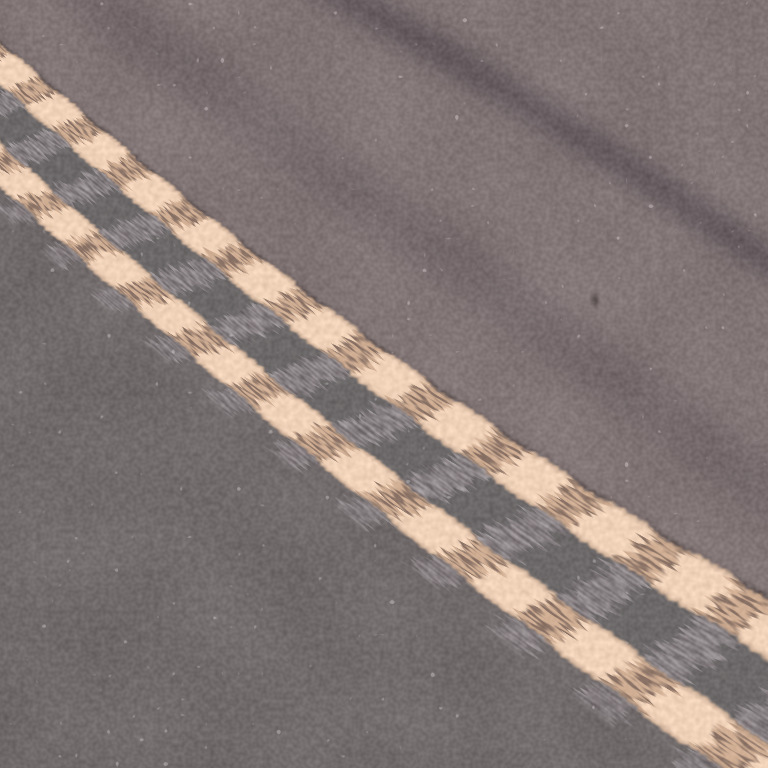
A WebGL 1 fragment shader for this texture:

```glsl
precision highp float;

uniform vec2 u_resolution;

const vec3 ASPHALT_FAR = vec3(0.510, 0.462, 0.464);
const vec3 ASPHALT_NEAR = vec3(0.446, 0.420, 0.420);
const vec3 ASPHALT_GAP = vec3(0.425, 0.410, 0.412);
const vec3 SCRAPED = vec3(0.550, 0.520, 0.530);
const vec3 SHADE = vec3(0.375, 0.335, 0.355);
const vec3 PAINT = vec3(0.940, 0.825, 0.725);
const vec3 PAINT_WORN = vec3(0.810, 0.675, 0.570);
const vec3 PAINT_BROWN = vec3(0.500, 0.410, 0.365);
const vec3 RIM_DARK = vec3(0.290, 0.250, 0.250);
const float STRIPE_HALF = 0.228;   // in units of the stripe spacing
const float SCUFF_HALF = 0.205;    // in units of the repeat length
const float GRAIN = 0.055;

vec2 gradientAt(vec2 cell) {
  float h = fract(sin(dot(cell, vec2(127.1, 311.7))) * 43758.55);
  return vec2(cos(6.2832 * h), sin(6.2832 * h));
}

float gradientNoise(vec2 p) {
  vec2 i = floor(p);
  vec2 f = p - i;
  vec2 w = f * f * f * (f * (f * 6.0 - 15.0) + 10.0);
  float a = dot(gradientAt(i), f);
  float b = dot(gradientAt(i + vec2(1.0, 0.0)), f - vec2(1.0, 0.0));
  float c = dot(gradientAt(i + vec2(0.0, 1.0)), f - vec2(0.0, 1.0));
  float d = dot(gradientAt(i + 1.0), f - 1.0);
  return mix(mix(a, b, w.x), mix(c, d, w.x), w.y);
}

// Repeat count along x when the repeat length grows linearly
float repeatCount(float x, float start, float size, float growth) {
  return log(max(size + growth * x, 0.001) / (size + growth * start)) / growth;
}

float band(float x, float lo, float hi, float soft) {
  return smoothstep(lo - soft, lo + soft, x) * (1.0 - smoothstep(hi - soft, hi + soft, x));
}

float softLine(float dist, float width) {
  return exp(-dist * dist / (width * width));
}

void main() {
  vec2 p = gl_FragCoord.xy / u_resolution;
  float pixel = 1.0 / min(u_resolution.x, u_resolution.y);

  // Road coordinates: across is 0 on the lower stripe and 1 on the upper
  float lowerY = 0.7855 - 0.9076 * p.x + 0.117 * p.x * p.x;
  float upperY = 0.9175 - 0.8845 * p.x + 0.150 * p.x * p.x;
  float spacing = upperY - lowerY;
  float across = (p.y - lowerY) / spacing;
  float lowerCount = repeatCount(p.x, 0.026, 0.057, 0.073);
  float upperCount = repeatCount(p.x, 0.013, 0.055, 0.064) - 2.0;
  float along = mix(lowerCount, upperCount, clamp(across, -0.8, 1.5));
  float soft = 0.7 * pixel / spacing + 0.016;

  // Asphalt and the two cast shadows
  vec3 color = mix(ASPHALT_NEAR, ASPHALT_FAR, smoothstep(-0.3, 1.3, across));
  float t = p.x - 0.456;
  float sharpShadow = softLine(p.y - (1.0 - 0.56 * t - 0.12 * t * t), 0.030);
  float wideShadow = softLine(p.y - (1.0 - 0.72 * (p.x - 0.117)), 0.052);
  color = mix(color, SHADE, 0.78 * sharpShadow);
  color = mix(color, SHADE, 0.38 * wideShadow * smoothstep(0.0, 0.3, p.x + 0.1));
  color *= 1.0 - 0.07 * smoothstep(0.5, 1.1, length(p - vec2(0.55, 0.6)));
  color += 0.035 * gradientNoise(p * 9.0);
  color = mix(color, ASPHALT_GAP, band(across, 0.0, 1.0, 0.06));

  // Ragged scuffs crossing both stripes
  float teeth = gradientNoise(vec2(across * 24.0, along * 1.6));
  float fineTeeth = gradientNoise(vec2(across * 47.0 + 9.0, along * 3.0));
  float fromScuff = abs(fract(along) - 0.5) + 0.20 * teeth + 0.10 * fineTeeth;
  float scuff = 1.0 - smoothstep(SCUFF_HALF - 0.04, SCUFF_HALF + 0.04, fromScuff);
  float smoothScuff = 1.0 - smoothstep(0.08, 0.36, abs(fract(along) - 0.5));
  float streak = gradientNoise(vec2(across * 32.0 + 4.0, along * 5.0));

  // Scraped asphalt between the stripes and below them
  float scraped = band(across, 0.15, 0.85, 0.04) + 0.8 * band(across, -0.47, -0.15, 0.05);
  vec3 scrapedColor = SCRAPED + 0.22 * streak;
  color = mix(color, scrapedColor, 0.9 * scuff * scraped);

  // Painted stripes with worn, scalloped edges
  float fromStripe = min(abs(across), abs(across - 1.0));
  float edgeNoise = gradientNoise(vec2(along * 14.0, across * 5.0));
  float halfWidth = STRIPE_HALF - 0.035 * smoothScuff + 0.030 * edgeNoise;
  float stripe = 1.0 - smoothstep(halfWidth - soft, halfWidth + soft, fromStripe);
  float rim = softLine(across - 1.235 + 0.04 * smoothScuff, 0.035);
  color = mix(color, RIM_DARK, rim * (0.22 + 0.60 * smoothScuff) * (0.8 + edgeNoise));

  vec3 paint = PAINT + 0.06 * gradientNoise(p * 120.0);
  vec3 worn = mix(PAINT_WORN, PAINT_BROWN, smoothstep(-0.22, 0.38, streak + 0.4 * fineTeeth));
  paint = mix(paint, worn, 0.92 * scuff);
  float edgeWear = smoothstep(halfWidth - 0.06, halfWidth, fromStripe);
  paint = mix(paint, PAINT_WORN * 0.85, 0.55 * edgeWear);
  color = mix(color, paint, stripe);

  // Grain, pale grit and a small dark fleck
  float grain = gradientNoise(p * 190.0) + 0.7 * gradientNoise(p * 85.0 + 17.0);
  color += GRAIN * grain * (1.0 - 0.4 * stripe);
  float grit = smoothstep(0.46, 0.62, gradientNoise(p * 95.0 + 41.0));
  color += 0.16 * grit * (1.0 - stripe);
  vec2 fleck = (p - vec2(0.775, 0.609)) * vec2(1.0, 0.65);
  color = mix(color, RIM_DARK, 0.75 * softLine(length(fleck), 0.005));

  gl_FragColor = vec4(clamp(color, 0.0, 1.0), 1.0);
}
```
